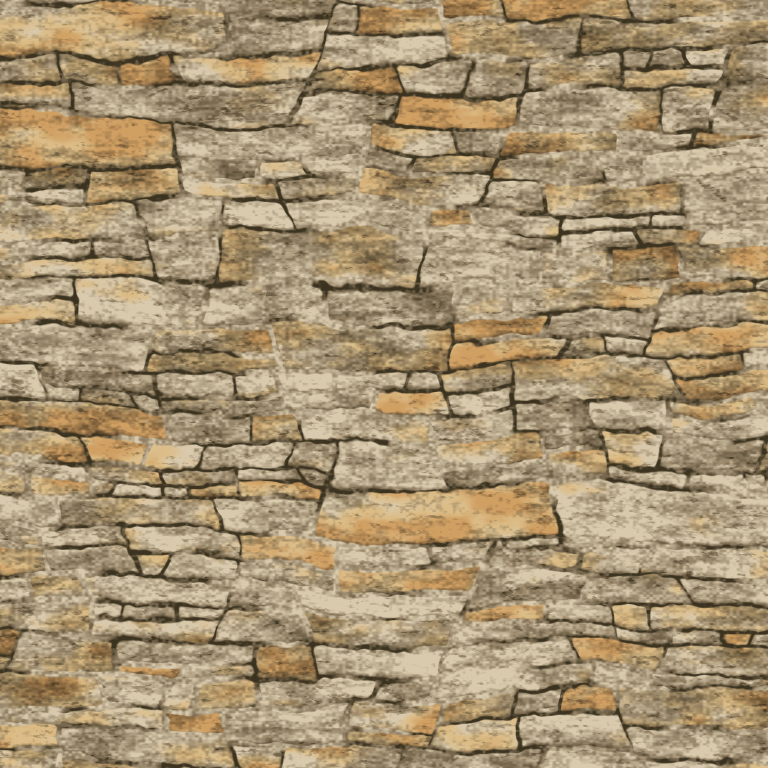
Reproduce this texture procedurally as a Shadertoy shader.

```glsl
// Dry-stacked wall of weathered, rust-stained sandstone slabs.

const vec3 CREVICE = vec3(0.23, 0.20, 0.125);
const vec3 UMBER   = vec3(0.46, 0.40, 0.30);
const vec3 DRAB    = vec3(0.61, 0.54, 0.43);
const vec3 SAND    = vec3(0.73, 0.67, 0.56);
const vec3 CREAM   = vec3(0.85, 0.79, 0.68);
const vec3 OCHRE   = vec3(0.72, 0.61, 0.42);
const vec3 RUST    = vec3(0.66, 0.47, 0.26);

const int   MAX_CUTS  = 14;
const vec2  MIN_SPLIT = vec2(0.036, 0.076); // range of slab heights that stay whole
const vec2  ASPECT    = vec2(3.5, 8.0);     // range of longest width to height
const float END_SLANT = 0.9;
const float CORNER    = 0.004;
const float GAP       = 0.0009;
const float GAP_VARY  = 0.0026;
const float GRAIN     = 0.24;

float hash(vec2 p) {
    return fract(sin(dot(p, vec2(127.1, 311.7))) * 43758.5453);
}

float noise(vec2 p) {
    vec2 i = floor(p), f = fract(p);
    f = f * f * (3.0 - 2.0 * f);
    return mix(mix(hash(i), hash(i + vec2(1, 0)), f.x),
               mix(hash(i + vec2(0, 1)), hash(i + vec2(1, 1)), f.x), f.y);
}

float fbm(vec2 p) {
    float sum = 0.0, amp = 0.533;
    for (int i = 0; i < 4; i++) {
        sum += amp * noise(p);
        p = p * 2.03 + 17.3;
        amp *= 0.5;
    }
    return sum;
}

float smoothMin(float a, float b, float k) {
    float h = max(k - abs(a - b), 0.0) / k;
    return min(a, b) - h * h * k * 0.25;
}

struct Slab { float id, edge, top, bottom; };

// Cuts the wall again and again with tilted lines until each piece is a slab.
Slab findSlab(vec2 p) {
    Slab s = Slab(0.37, 1.0, 1.0, 1.0);
    vec2 lo = vec2(-0.03), hi = vec2(1.03);
    for (int i = 0; i < MAX_CUTS; i++) {
        vec2 size = hi - lo, mid = 0.5 * (lo + hi);
        float key = s.id * 91.0;
        float place = hash(vec2(key, 1.0)), tilt = hash(vec2(key, 2.0)) - 0.5;
        bool upright = size.x > size.y * mix(ASPECT.x, ASPECT.y, hash(vec2(key, 3.0)));
        if (!upright && size.y < mix(MIN_SPLIT.x, MIN_SPLIT.y, hash(vec2(key, 4.0)))) break;

        float side, dist;
        if (upright) {
            float cut = mix(lo.x, hi.x, mix(0.22, 0.78, place));
            float slope = tilt * END_SLANT;
            dist = (p.x - cut - slope * (p.y - mid.y)) / sqrt(1.0 + slope * slope);
            side = step(0.0, dist);
            if (side > 0.5) lo.x = cut; else hi.x = cut;
        } else {
            float cut = mix(lo.y, hi.y, mix(0.34, 0.66, place));
            float slope = tilt * min(0.4 * size.y / size.x, 0.09);
            dist = p.y - cut - slope * (p.x - mid.x);
            side = step(0.0, dist);
            if (side > 0.5) { lo.y = cut; s.bottom = min(s.bottom, dist); }
            else            { hi.y = cut; s.top = min(s.top, -dist); }
        }
        s.edge = smoothMin(s.edge, abs(dist), CORNER);
        s.id = hash(vec2(key, 5.0 + side));
    }
    return s;
}

// Dark to light ramp through the stone colours, indexed by brightness.
vec3 stoneRamp(float tone) {
    vec3 c = mix(CREVICE, UMBER, smoothstep(0.23, 0.46, tone));
    c = mix(c, DRAB, smoothstep(0.44, 0.62, tone));
    c = mix(c, SAND, smoothstep(0.59, 0.74, tone));
    return mix(c, CREAM, smoothstep(0.71, 0.86, tone));
}

void mainImage(out vec4 fragColor, in vec2 fragCoord) {
    vec2 uv = fragCoord / iResolution.y;
    float blur = max(0.0012, 1.0 / iResolution.y);

    // Bend the courses and roughen the slab outlines
    vec2 p = uv;
    p.y += 0.03 * (noise(uv * vec2(4.0, 7.0)) - 0.5);
    p += 0.022 * (vec2(fbm(uv * 13.0), fbm(uv * 13.0 + 40.0)) - 0.5);
    p += 0.0035 * (vec2(noise(uv * 95.0), noise(uv * 95.0 + 70.0)) - 0.5);
    Slab slab = findSlab(p);

    // Layered grain, weathering patches and scuffs, offset for each slab
    float kind = hash(vec2(slab.id * 53.0, 8.0));
    float warm = hash(vec2(slab.id * 53.0, 9.0));
    vec2 q = uv + slab.id * 31.0;
    q.y += (kind - 0.5) * 0.12 * uv.x;
    float grain  = noise(uv * vec2(230.0, 290.0)) - 0.5;
    float patchy = fbm(q * vec2(16.0, 30.0));
    float strata = fbm(q * vec2(26.0, 120.0));
    float scuff  = smoothstep(0.56, 0.70, fbm(q * vec2(55.0, 130.0) + 9.0));
    float pits   = smoothstep(0.60, 0.74, fbm(q * vec2(60.0, 150.0) + 33.0));
    float tone = 0.725 + 0.15 * (kind - 0.5) + 0.50 * (patchy - 0.5)
               + 0.36 * (strata - 0.5) + GRAIN * grain + 0.10 * scuff - 0.17 * pits;

    // Lit upper rims and shaded undersides
    tone += 0.07 * (1.0 - smoothstep(0.002, 0.008, slab.top));
    tone -= 0.17 * (1.0 - smoothstep(0.001, 0.009, slab.bottom)) * (0.4 + kind);
    tone -= 0.09 * (1.0 - smoothstep(0.001, 0.006, slab.edge));
    vec3 color = stoneRamp(tone);

    // Iron stains
    float stain = fbm(q * vec2(13.0, 24.0) + 5.0) + 0.55 * (warm - 0.5);
    float light = clamp(tone / 0.69, 0.3, 1.2);
    color = mix(color, OCHRE * light, 0.85 * smoothstep(0.48, 0.68, stain));
    color = mix(color, RUST * light, 0.65 * smoothstep(0.66, 0.86, stain));

    // Joints: pale crumbly mortar in places, open dark crevices elsewhere
    float mortar = smoothstep(0.42, 0.60, fbm(uv * vec2(11.0, 17.0) + 80.0));
    float gap = GAP + GAP_VARY * noise(uv * 38.0 + 12.0) + 0.0016 * mortar;
    float face = smoothstep(gap - blur, gap + blur, slab.edge);
    float jointTone = mix(0.27, 0.71, mortar) + 0.30 * grain
                    + 0.35 * (fbm(uv * 75.0) - 0.5);
    color = mix(stoneRamp(jointTone), color, face);

    fragColor = vec4(clamp(color, 0.0, 1.0), 1.0);
}
```
